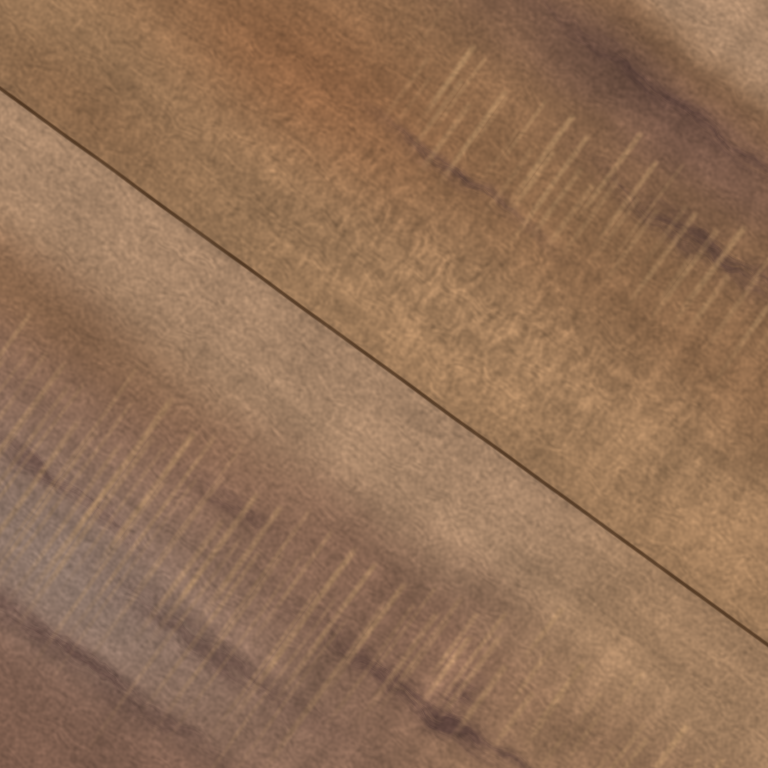
Give the GLSL for this texture, as a three.js fragment shader.

```glsl
varying vec2 vUv;

const vec3 TAN = vec3(0.620, 0.480, 0.350);
const vec3 PALE = vec3(0.645, 0.515, 0.405);
const vec3 BROWN = vec3(0.530, 0.390, 0.275);
const vec3 MAUVE = vec3(0.525, 0.395, 0.320);
const vec3 RUST = vec3(0.560, 0.385, 0.260);
const vec3 GREY = vec3(0.560, 0.470, 0.420);
const vec3 UMBER = vec3(0.455, 0.335, 0.280);
const vec3 PLUM = vec3(0.320, 0.230, 0.215);
const vec3 GOLD = vec3(0.710, 0.560, 0.400);
const vec3 GROOVE = vec3(0.285, 0.190, 0.110);

vec2 hash2(vec2 p) {
  p = vec2(dot(p, vec2(127.1, 311.7)), dot(p, vec2(269.5, 183.3)));
  return fract(sin(p) * 43758.545);
}

float gradDot(vec2 cell, vec2 corner, vec2 f) {
  return dot(hash2(cell + corner) * 2.0 - 1.0, f - corner);
}

float gradientNoise(vec2 p) {
  vec2 i = floor(p), f = fract(p);
  vec2 u = f * f * f * (f * (f * 6.0 - 15.0) + 10.0);
  float low = mix(gradDot(i, vec2(0.0), f), gradDot(i, vec2(1.0, 0.0), f), u.x);
  float high = mix(gradDot(i, vec2(0.0, 1.0), f), gradDot(i, vec2(1.0), f), u.x);
  return mix(low, high, u.y);
}

float fbm(vec2 p) {
  float sum = 0.0, gain = 1.0;
  for (int i = 0; i < 4; i++) {
    sum += gain * gradientNoise(p);
    p = p * 2.03 + 17.3;
    gain *= 0.55;
  }
  return sum;
}

float blob(vec2 p, vec2 center, vec2 size) {
  vec2 q = (p - center) / size;
  return exp(-dot(q, q));
}

// Ragged mineral streak running along the grain
vec3 stain(vec3 color, vec2 p, vec2 center, vec2 size, float depth) {
  p.y += 0.022 * fbm(vec2(p.x * 9.0, p.y * 12.0));
  float rag = 0.75 + 1.1 * fbm(p * vec2(14.0, 70.0));
  return mix(color, PLUM, depth * clamp(blob(p, center, size) * rag, 0.0, 1.0));
}

// Saw marks across the grain: crisp at the top, fading downward
float sawMarks(vec2 p, float spacing, float top, float reach, float seed) {
  float marks = 0.0;
  p.x += 0.004 * gradientNoise(p * 5.0 + seed);
  for (int k = -1; k <= 1; k++) {
    float id = floor(p.x / spacing) + float(k);
    vec2 place = hash2(vec2(id, seed)), look = hash2(vec2(id, seed + 7.0));
    float offset = abs(p.x - (id + 0.2 + 0.6 * place.x) * spacing);
    float start = top + 0.07 * (place.y - 0.5);
    float t = (start - p.y) / (reach * (0.5 + 0.5 * look.x));
    float body = smoothstep(0.0, 0.06, t) * (1.0 - smoothstep(0.5, 1.0, t));
    float line = 1.0 - smoothstep(0.0005, 0.0045 + 0.003 * look.y, offset);
    marks = max(marks, line * body * (0.4 + 0.6 * look.y));
  }
  return marks * (0.85 + 0.6 * gradientNoise(p * vec2(90.0, 25.0)));
}

vec3 upperBoard(vec2 p, float y) {
  vec3 color = mix(TAN, BROWN, smoothstep(0.10, 0.30, y) * 0.8);
  color = mix(color, BROWN, 0.7 * blob(p, vec2(0.08, 0.04), vec2(0.17, 0.06)));
  color = mix(color, RUST, 0.8 * blob(p, vec2(0.31, 0.25), vec2(0.22, 0.10)));
  color = mix(color, UMBER, 0.9 * blob(vec2(p.x, y), vec2(0.72, 0.48), vec2(0.36, 0.075)));
  color = mix(color, PALE, smoothstep(0.55, 0.62, y));
  color = stain(color, p, vec2(0.55, 0.258), vec2(0.11, 0.011), 0.65);
  color = stain(color, p, vec2(0.87, 0.373), vec2(0.15, 0.020), 0.65);
  color = stain(color, p, vec2(0.75, 0.500), vec2(0.24, 0.017), 0.60);
  float marks = sawMarks(p, 0.040, 0.42, 0.21, 3.0);
  marks = max(marks, 0.7 * sawMarks(p, 0.031, 0.37, 0.15, 9.0));
  return mix(color, GOLD, 0.70 * smoothstep(0.34, 0.48, p.x) * marks);
}

vec3 lowerBoard(vec2 p, float y) {
  vec3 color = mix(PALE, MAUVE, smoothstep(0.11, 0.24, -y));
  color = mix(color, BROWN, 0.7 * blob(p, vec2(0.15, -0.20), vec2(0.35, 0.06)));
  color = mix(color, GREY, blob(p, vec2(0.42, -0.46), vec2(0.30, 0.13)));
  color = mix(color, UMBER, 0.55 * smoothstep(0.52, 0.62, -y));
  color = mix(color, TAN, 0.55 * smoothstep(0.85, 1.1, p.x));
  color = stain(color, p, vec2(0.92, -0.325), vec2(0.17, 0.017), 0.75);
  color = stain(color, p, vec2(0.95, -0.290), vec2(0.02, 0.040), 0.55);
  color = stain(color, p, vec2(0.36, -0.375), vec2(0.13, 0.014), 0.55);
  color = stain(color, p, vec2(0.51, -0.545), vec2(0.22, 0.016), 0.65);
  color = stain(color, p, vec2(0.65, -0.430), vec2(0.16, 0.022), 0.45);
  color = stain(color, p, vec2(0.56, -0.262), vec2(0.06, 0.010), 0.55);
  float rightward = smoothstep(0.72, 1.0, p.x);
  float top = mix(-0.205, -0.15, rightward), reach = mix(0.40, 0.15, rightward);
  float marks = sawMarks(p, 0.037, top, reach, 21.0);
  marks = max(marks, 0.8 * sawMarks(p, 0.029, top - 0.06, reach, 34.0));
  return mix(color, GOLD, 0.60 * marks);
}

void main() {
  // Board frame: x along the seam, y across it
  vec2 along = normalize(vec2(1.0, -0.725));
  vec2 q = vUv - vec2(0.0, 0.885);
  vec2 p = vec2(dot(q, along), dot(q, vec2(-along.y, along.x)));
  float y = p.y + 0.05 * fbm(p * vec2(3.0, 6.0));
  vec3 color = mix(lowerBoard(p, y), upperBoard(p, y), smoothstep(-0.001, 0.001, p.y));
  // Long grain, cross ripple, curly figure and fine pores
  color *= 1.0 + 0.11 * fbm(p * vec2(4.0, 28.0)) + 0.10 * fbm(p * 7.0 + 5.0);
  float rippled = 0.25 + smoothstep(0.5, 0.9, p.x) * smoothstep(0.02, 0.12, abs(p.y + 0.04));
  color *= 1.0 + 0.14 * rippled * gradientNoise(p * vec2(30.0, 6.0));
  float curl = 0.25 + blob(p, vec2(0.64, 0.14), vec2(0.38, 0.13));
  vec2 warp = p + 0.016 * vec2(gradientNoise(p * 30.0), gradientNoise(p * 30.0 + 9.0));
  color *= 1.0 + 0.22 * curl * gradientNoise(warp * vec2(100.0, 48.0));
  color *= 1.0 + 0.14 * gradientNoise(warp * vec2(75.0, 150.0)) + 0.13 * gradientNoise(vUv * 170.0);
  // Seam with a soft shadow
  float seam = abs(p.y + 0.0015 * gradientNoise(vec2(p.x * 9.0, 2.0)));
  color *= 1.0 - 0.08 * exp(-seam * 150.0);
  float depth = 0.78 + 0.25 * gradientNoise(vec2(p.x * 14.0, 5.0));
  color = mix(color, GROOVE, depth * (1.0 - smoothstep(0.0006, 0.0038, seam)));
  gl_FragColor = vec4(color, 1.0);
}
```
